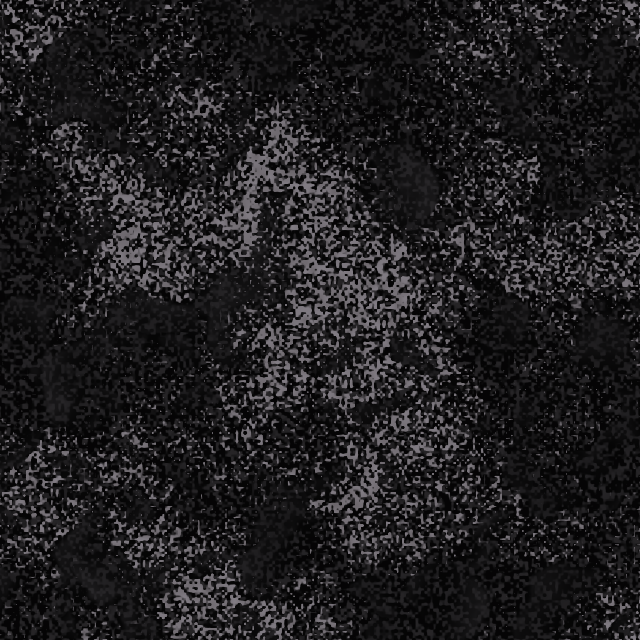
Reproduce this texture procedurally as a WebGL 1 fragment shader.

```glsl
precision highp float;
// Dark speckled mineral surface: fine grey grains in cloudy patches, broken by smoky lobes.

uniform vec2 u_resolution;

float hash(vec2 p) {
  vec3 q = fract(vec3(p.xyx) * 0.1031);
  q += dot(q, q.yzx + 33.33);
  return fract((q.x + q.y) * q.z);
}

float valueNoise(vec2 p) {
  vec2 cell = floor(p);
  vec2 f = fract(p);
  f = f * f * (3.0 - 2.0 * f);
  float low = mix(hash(cell), hash(cell + vec2(1.0, 0.0)), f.x);
  float high = mix(hash(cell + vec2(0.0, 1.0)), hash(cell + vec2(1.0)), f.x);
  return mix(low, high, f.y);
}

float fbm(vec2 p) {
  float sum = 0.0;
  float weight = 0.5;
  for (int i = 0; i < 5; i++) {
    sum += weight * valueNoise(p);
    p = mat2(1.6, 1.2, -1.2, 1.6) * p + 17.3;
    weight *= 0.5;
  }
  return sum / 0.97;
}

// Scattered lobes that fade in from one side and end at a crisp rim on the other.
float smokyLobes(vec2 p) {
  float mask = 0.0;
  vec2 home = floor(p);
  for (int y = -1; y <= 1; y++) {
    for (int x = -1; x <= 1; x++) {
      vec2 cell = home + vec2(float(x), float(y));
      vec2 center = cell + vec2(hash(cell + 3.7), hash(cell + 41.2));
      float angle = 6.2832 * hash(cell + 83.5);
      float radius = mix(0.25, 0.7, hash(cell + 127.1));
      vec2 offset = p - center;
      float inside = 1.0 - smoothstep(radius - 0.12, radius, length(offset));
      float toRim = dot(offset, vec2(cos(angle), sin(angle))) / radius;
      float strength = step(0.35, hash(cell + 211.9));
      mask = max(mask, strength * inside * smoothstep(-0.5, 0.95, toRim));
    }
  }
  return mask;
}

void main() {
  vec2 uv = gl_FragCoord.xy / u_resolution.y;

  // Ragged lobes at two sizes
  vec2 warp = vec2(fbm(uv * 11.0 + 5.0), fbm(uv * 11.0 + 60.0)) - 0.5;
  vec2 warped = uv + 0.11 * warp;
  float lobes = max(smokyLobes(warped * 7.0 + 20.0),
                    0.8 * smokyLobes(warped * 13.0 + 70.0));

  // Cloudy density sets how many grains pass the threshold
  float cloud = fbm(uv * 5.0 + 0.6 * warp + 9.0);
  float threshold = max(0.44, 0.81 - 1.15 * (cloud - 0.5) + 0.4 * lobes);
  float grain = valueNoise(uv * 235.0 + 13.0);
  float speck = smoothstep(threshold - 0.2, threshold + 0.1, grain);

  // Faint dust in the gaps and haze rising to the lobe rims
  float dust = smoothstep(0.35, 0.85, valueNoise(uv * 215.0 + 400.0));
  float haze = lobes * mix(0.4, 1.0, fbm(uv * 16.0 + 31.0));
  float ground = 0.018 + 0.13 * dust * (1.0 - 0.6 * lobes) + 0.13 * haze * haze;

  vec3 groundColor = ground * vec3(1.0, 0.96, 1.02);
  vec3 grainColor = mix(vec3(0.42, 0.40, 0.42), vec3(0.51, 0.49, 0.52),
                        valueNoise(uv * 90.0 + 150.0));
  gl_FragColor = vec4(mix(groundColor, grainColor, speck), 1.0);
}
```
